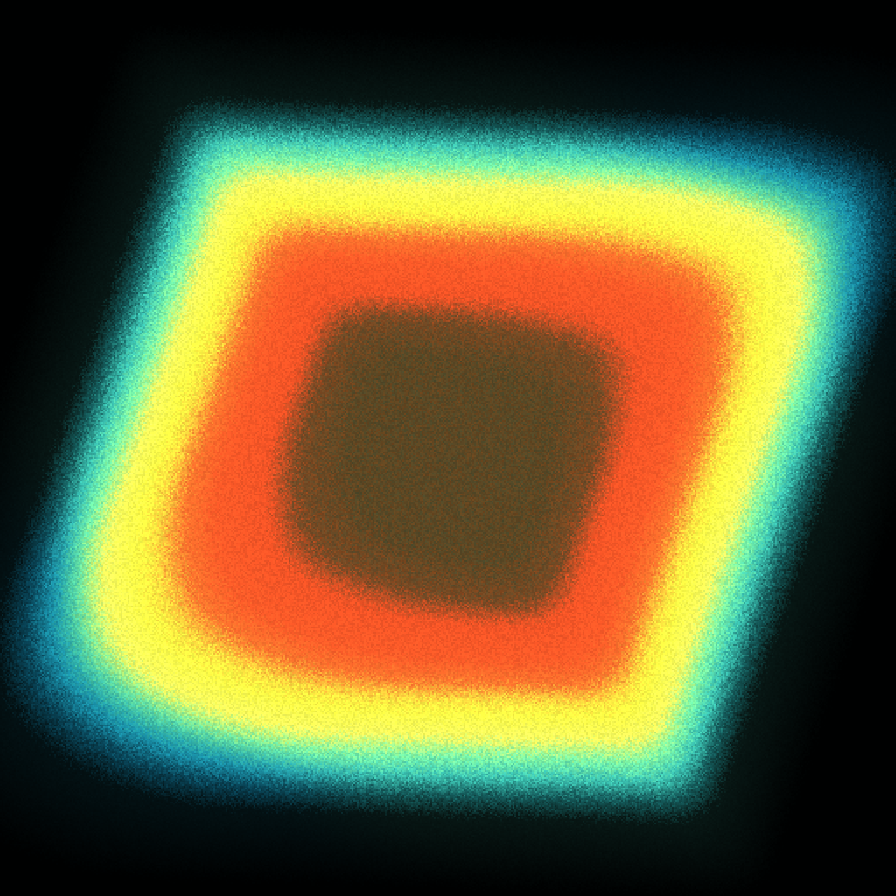
Reproduce this background procedurally as a Shadertoy shader.

```glsl
// Soft glowing slanted quadrilateral in nested heat-like colour bands with film grain.

const int STOPS = 13;

// Signed distance from the yellow band at which each colour is reached
const float LEVEL[STOPS] = float[STOPS](
    -0.163, -0.124, -0.098, -0.059, -0.036, -0.014, 0.0,
    0.026, 0.049, 0.070, 0.091, 0.115, 0.195);

// Colours from the brown core to the black surround
const vec3 BAND[STOPS] = vec3[STOPS](
    vec3(0.36, 0.28, 0.14), vec3(0.47, 0.29, 0.14),
    vec3(0.96, 0.33, 0.15), vec3(1.00, 0.36, 0.16),
    vec3(1.00, 0.46, 0.18), vec3(1.00, 0.88, 0.25),
    vec3(1.00, 1.00, 0.27), vec3(0.98, 1.00, 0.38),
    vec3(0.50, 0.98, 0.66), vec3(0.24, 0.78, 0.71),
    vec3(0.08, 0.36, 0.36), vec3(0.03, 0.09, 0.08),
    vec3(0.0, 0.005, 0.005));

float hash(vec2 p) {
    vec3 q = fract(vec3(p.xyx) * 0.1031);
    q += dot(q, q.yzx + 33.33);
    return fract((q.x + q.y) * q.z);
}

// Maximum with a rounded join of width k
float smoothMax(float a, float b, float k) {
    float h = max(k - abs(a - b), 0.0) / k;
    return max(a, b) + 0.25 * h * h * k;
}

// Stretched distance beyond a diagonal line, used to cut the sharp corners
float cornerCut(vec2 p, vec2 normal, float offset, float stretch) {
    return (dot(p, normal) - offset) * stretch;
}

// Slanted quadrilateral with both acute corners softened
float slantedField(vec2 p, float cut) {
    float side = abs(p.x - 0.35 * p.y) * 0.944 - 0.300;
    side *= side < 0.0 ? 0.88 : 1.0;
    float cap = abs(p.y + 0.03 * p.x) - 0.281;
    return smoothMax(smoothMax(side, cap, 0.045), cut, 0.08);
}

vec3 heatRamp(float d) {
    vec3 colour = BAND[0];
    for (int i = 1; i < STOPS; i++) {
        float t = clamp((d - LEVEL[i - 1]) / (LEVEL[i] - LEVEL[i - 1]), 0.0, 1.0);
        colour = mix(colour, BAND[i], t);
    }
    return colour;
}

void mainImage(out vec4 fragColor, in vec2 fragCoord) {
    vec2 uv = fragCoord / iResolution.xy;
    vec2 p = uv - vec2(0.495, 0.486);

    // Shape field
    vec2 diagonal = vec2(0.7071);
    float cut = max(cornerCut(p, diagonal, 0.414, 0.62),
                    cornerCut(p, -diagonal, 0.363, 0.65));
    float d = slantedField(p, cut);

    // Grain scatters the band edges and the brightness
    vec2 cell = floor(uv * 512.0);
    float scatter = hash(cell) + hash(cell + 71.0) - 1.0;
    float grain = hash(cell + 193.0) - 0.5;
    vec3 colour = heatRamp(d + 0.009 * scatter);

    // Bluer, dimmer fringe around the acute corners
    float fringe = smoothstep(-0.05, 0.04, cut) * smoothstep(0.025, 0.075, d);
    colour *= mix(vec3(1.0), vec3(0.42, 0.74, 0.95), fringe);

    // Contrasting speckle in the core
    float core = 1.0 - smoothstep(-0.14, -0.09, d);
    colour += core * scatter * vec3(0.07, -0.01, -0.03);
    colour *= 1.0 + 0.16 * grain;

    fragColor = vec4(clamp(colour, 0.0, 1.0), 1.0);
}
```
